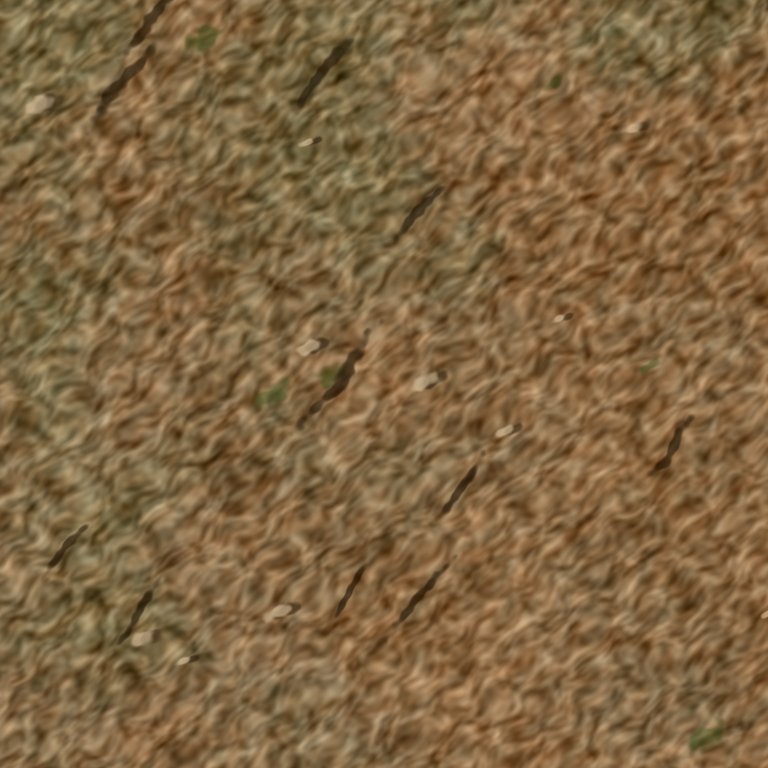
Write a WebGL 1 fragment shader that draws this texture.

```glsl
precision highp float;
// Dry, matted ground: short slanted fibres built from stretched, warped gradient noise,
// tinted by broad mossy and rusty patches, then marked with scattered dark furrows,
// pale chips with small shadows, and a few green tufts.

uniform vec2 u_resolution;

#define GRAIN_ANGLE 0.72
#define GRAIN_FREQ vec2(36.0, 64.0)
#define GRAIN_CONTRAST 0.29
#define WARP 0.011
#define BASE_COLOR vec3(0.505, 0.405, 0.275)
#define MOSS_TINT vec3(-0.045, -0.005, -0.020)
#define RUST_TINT vec3(0.025, -0.010, -0.025)
#define FURROW_ANGLE 0.92
#define FURROW_COLOR vec3(0.20, 0.14, 0.065)
#define CHIP_COLOR vec3(0.77, 0.67, 0.53)
#define TUFT_COLOR vec3(0.25, 0.29, 0.11)

vec2 hash2(vec2 p) {
  vec3 h = fract(p.xyx * vec3(0.1031, 0.1030, 0.0973));
  h += dot(h, h.yzx + 33.33);
  return fract((h.xx + h.yz) * h.zy);
}

float cornerSlope(vec2 cell, vec2 offset) {
  float angle = 6.2832 * hash2(cell).x;
  return dot(vec2(cos(angle), sin(angle)), offset);
}

// Gradient noise, centred on zero
float gnoise(vec2 p) {
  vec2 i = floor(p), f = p - i;
  vec2 w = f * f * f * (f * (f * 6.0 - 15.0) + 10.0);
  vec2 e = vec2(1.0, 0.0);
  float low = mix(cornerSlope(i, f), cornerSlope(i + e, f - e), w.x);
  float high = mix(cornerSlope(i + e.yx, f - e.yx), cornerSlope(i + e.xx, f - e.xx), w.x);
  return mix(low, high, w.y);
}

vec2 rotateInto(vec2 p, float angle) {
  float c = cos(angle), s = sin(angle);
  return vec2(c * p.x + s * p.y, c * p.y - s * p.x);
}

// Soft ragged ellipses, at most one per grid cell, kept with the given chance
float scatter(vec2 p, vec2 grid, float chance, vec2 size, float seed) {
  vec2 home = floor(p * grid);
  float ragged = 0.7 * gnoise(p * 70.0 + seed);
  float mask = 0.0;
  for (int y = -1; y <= 1; y++) {
    for (int x = -1; x <= 1; x++) {
      vec2 cell = home + vec2(float(x), float(y));
      vec2 place = hash2(cell + seed);
      vec2 trait = hash2(cell + seed + 41.7);
      vec2 d = p - (cell + place) / grid;
      vec2 extent = size * mix(0.55, 1.35, trait.y);
      float shape = 1.0 - smoothstep(0.5, 1.15, length(d / extent) + ragged);
      mask = max(mask, shape * step(trait.x, chance));
    }
  }
  return mask;
}

// Fibre relief: clumps, main grains and finer strands
float fibres(vec2 p) {
  vec2 q = rotateInto(p, GRAIN_ANGLE);
  q += WARP * vec2(gnoise(p * 22.0 + 5.0), gnoise(p * 22.0 + 31.0));
  float relief = gnoise(q * GRAIN_FREQ + 90.0);
  relief += 0.55 * gnoise(q * GRAIN_FREQ * 1.9 + 17.0);
  relief += 0.40 * gnoise(q * GRAIN_FREQ * 0.38 + 53.0);
  return relief;
}

void main() {
  vec2 uv = gl_FragCoord.xy / u_resolution.y;

  // Fibre tone with slight colour differences between grains
  vec3 color = BASE_COLOR + GRAIN_CONTRAST * fibres(uv) * vec3(1.0, 0.97, 0.90);
  float grainHue = gnoise(rotateInto(uv, GRAIN_ANGLE) * GRAIN_FREQ * 0.8 + 140.0);
  color += grainHue * vec3(0.045, -0.010, -0.035);

  // Broad patches: moss toward the upper left, rust toward the right
  float patches = gnoise(uv * 3.6 + 8.0) + 0.5 * gnoise(uv * 9.0 + 60.0);
  float slope = uv.y - uv.x;
  color += MOSS_TINT * smoothstep(-0.1, 0.8, patches + 0.6 * slope);
  color += RUST_TINT * smoothstep(-0.1, 0.7, 0.5 * uv.x - patches);
  color += 0.05 * gnoise(uv * 5.0 + 77.0);

  // Green tufts
  float tufts = scatter(rotateInto(uv, 0.6), vec2(5.0), 0.14, vec2(0.024, 0.013), 11.0);
  color = mix(color, TUFT_COLOR + 0.3 * (color - BASE_COLOR), 0.6 * tufts);

  // Furrows: long narrow dark slits, bent a little
  vec2 furrowPos = rotateInto(uv, FURROW_ANGLE);
  furrowPos.y += 0.012 * gnoise(uv * 13.0 + 23.0);
  float furrows = scatter(furrowPos, vec2(4.0, 7.0), 0.36, vec2(0.068, 0.0075), 29.0);
  color = mix(color, FURROW_COLOR + 0.25 * (color - BASE_COLOR), 0.8 * furrows);

  // Pale chips, each with a shadow to its right
  vec2 chipPos = rotateInto(uv, 0.45);
  vec2 chipGrid = vec2(8.0);
  vec2 chipSize = vec2(0.016, 0.0075);
  vec2 shadowShift = vec2(0.012, -0.003);
  float shadow = scatter(chipPos - shadowShift, chipGrid, 0.13, chipSize, 67.0);
  float chips = scatter(chipPos, chipGrid, 0.13, chipSize, 67.0);
  color = mix(color, FURROW_COLOR, 0.65 * shadow);
  color = mix(color, CHIP_COLOR + 0.3 * (color - BASE_COLOR), 0.85 * chips);

  gl_FragColor = vec4(clamp(color, 0.0, 1.0), 1.0);
}
```
